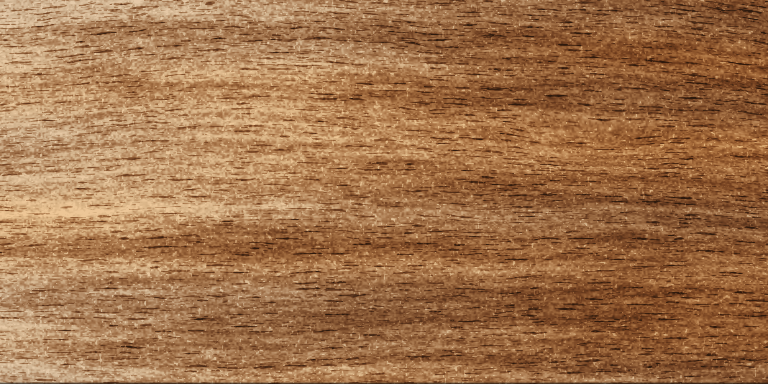
Give the GLSL for this texture, as a Shadertoy shader.

```glsl
// Oiled walnut board: fine horizontal fibres, crisp scattered pores and small glints, lit from the left.

const vec3 WOOD[5] = vec3[5](
    vec3(0.44, 0.25, 0.13), vec3(0.54, 0.34, 0.19), vec3(0.64, 0.44, 0.27),
    vec3(0.73, 0.55, 0.38), vec3(0.83, 0.69, 0.52));

// Tone is measured in steps of the WOOD ramp, 0 (dark) to 4 (pale).
const float BASE_TONE = 3.45;
const float LIGHT_FALLOFF = 1.2;
const float BLOTCH_CONTRAST = 0.7;
const float BAND_CONTRAST = 1.5;
const float LAYER_CONTRAST = 1.1;
const float STREAK_CONTRAST = 1.3;
const float FIBRE_CONTRAST = 1.3;
const float LINE_DEPTH = 0.7;
const float GRIT_CONTRAST = 1.3;
const float DUST_CONTRAST = 1.9;
const float GLINT = 1.7;
const float PORE_DEPTH = 2.6;
const float FINE_PORE_DEPTH = 1.9;
const float PORE_DENSITY = 0.42;
const vec2 PORE_CELL = vec2(0.085, 0.015);
const vec2 FINE_PORE_CELL = vec2(0.036, 0.008);
const vec2 GRIT_FREQ = vec2(83.0, 171.0);
const vec2 DUST_FREQ = vec2(187.0, 243.0);
const vec2 KNOT_CENTRE = vec2(1.55, 0.62);
const vec2 KNOT_SIZE = vec2(0.20, 0.07);

// Integer hash of a lattice cell, 0 to 1.
float hash(vec2 cell) {
    uvec2 u = uvec2(ivec2(cell)) * uvec2(1597u, 3812u) + uvec2(7919u, 104729u);
    uint h = (u.x ^ (u.y << 8)) * 747796405u + u.y;
    h = ((h >> 15) ^ h) * 277803737u;
    h = ((h >> 13) ^ h) * 668265263u;
    return float((h >> 8) & 65535u) / 65535.0;
}

// Smooth value noise, 0 to 1.
float noise(vec2 p) {
    vec2 i = floor(p), f = fract(p);
    f = f * f * (3.0 - 2.0 * f);
    float low = mix(hash(i), hash(i + vec2(1, 0)), f.x);
    float high = mix(hash(i + vec2(0, 1)), hash(i + vec2(1, 1)), f.x);
    return mix(low, high, f.y);
}

// Centred noise, -0.5 to 0.5.
float wave(vec2 p) { return noise(p) - 0.5; }

// Height across the grain: arched near the top and swollen around the knot.
float grainHeight(vec2 p) {
    float arch = 0.045 * (p.x - 0.75) * (p.x - 0.75) * smoothstep(0.1, 0.8, p.y);
    vec2 k = (p - KNOT_CENTRE) / KNOT_SIZE;
    float knot = 0.025 * exp(-dot(k, k));
    float drift = 0.025 * wave(p * vec2(1.7, 2.5)) + 0.006 * wave(p * vec2(7.0, 9.0) + 31.0);
    return p.y + arch + knot + drift;
}

// Thin, broken dark lines where stretched noise crosses its middle value.
float grainLines(vec2 p) {
    float line = 1.0 - smoothstep(0.02, 0.12, abs(wave(p)));
    return line * smoothstep(0.4, 0.75, noise(p * vec2(4.0, 0.7) + 71.0));
}

// Coverage of ragged tapered dashes, at most one in each staggered cell, in loose clusters.
float pores(vec2 p, vec2 cell, float density, float seed, float px) {
    float row = floor(p.y / cell.y);
    p.x += cell.x * 7.0 * hash(vec2(row, seed));
    vec2 id = vec2(floor(p.x / cell.x), row) + seed * 17.0;
    vec2 local = (p / cell - floor(p / cell) - 0.5) * cell;
    float halfLength = cell.x * mix(0.14, 0.48, hash(id + 101.0));
    float thickness = cell.y * mix(0.06, 0.16, hash(id + 211.0));
    local.y -= cell.y * 0.45 * (hash(id + 307.0) - 0.5);
    float along = local.x / halfLength;
    float taper = sqrt(max(1.0 - along * along, 0.0));
    float ragged = 0.4 + 1.2 * noise(p * vec2(120.0, 60.0));
    float edge = abs(local.y) - thickness * taper * ragged;
    float dash = 1.0 - smoothstep(-0.5 * px, 0.6 * px, edge);
    float cluster = 0.4 + 1.2 * hash(floor(id * vec2(0.5, 0.3)) + 401.0);
    return dash * smoothstep(0.0, 0.3, taper) * step(hash(id), density * cluster);
}

// Palette ramp, carried on into deep shadow and glints.
vec3 woodColour(float tone) {
    float t = clamp(tone, 0.0, 3.999);
    int i = int(t);
    vec3 colour = mix(WOOD[i], WOOD[i + 1], fract(t));
    colour *= 1.0 + 0.25 * clamp(tone, -2.4, 0.0);
    return colour + 0.06 * clamp(tone - 4.0, 0.0, 1.5);
}

void mainImage(out vec4 fragColor, in vec2 fragCoord) {
    float px = 1.0 / iResolution.y;
    vec2 p = fragCoord * px;
    vec2 g = vec2(p.x, grainHeight(p));

    // Light falling off to the right, brightest at the upper left
    float tone = BASE_TONE - LIGHT_FALLOFF * p.x;
    tone += 0.9 * (p.y - 0.45) * (1.0 - 0.5 * p.x);
    tone += BLOTCH_CONTRAST * wave(p * vec2(3.1, 3.7) + 23.0);

    // Growth bands, layers, streaks and fibres
    tone += BAND_CONTRAST * wave(g * vec2(0.9, 13.0));
    tone += LAYER_CONTRAST * wave(g * vec2(1.3, 29.0) + 19.0);
    tone += STREAK_CONTRAST * wave(g * vec2(3.0, 58.0) + 57.0);
    tone += FIBRE_CONTRAST * wave(g * vec2(11.0, 120.0) + 83.0);
    tone -= LINE_DEPTH * grainLines(g * vec2(1.4, 34.0) + 211.0);
    tone -= 0.7 * exp(-pow((g.y - 0.35) / 0.022, 2.0));
    tone += 0.6 * exp(-pow((g.y - 0.46) / 0.014, 2.0));

    // Short fibre ends, dust and sparse glints
    vec2 loose = g + 0.006 * vec2(wave(p * 47.0), wave(p * 39.0 + 61.0));
    tone += GRIT_CONTRAST * wave(loose * GRIT_FREQ);
    tone += DUST_CONTRAST * wave(loose * DUST_FREQ + 131.0);
    tone += GLINT * smoothstep(0.78, 0.95, noise(loose * vec2(150.0, 190.0) + 400.0));

    // Open pores, denser towards the top edge
    vec2 q = g + vec2(0.0, 0.005 * wave(p * vec2(28.0, 18.0)));
    float density = PORE_DENSITY + 0.2 * smoothstep(0.65, 1.0, p.y);
    tone -= PORE_DEPTH * pores(q, PORE_CELL, density, 3.0, px);
    tone -= FINE_PORE_DEPTH * pores(q, FINE_PORE_CELL, density, 11.0, px);

    // Warmer and cooler layers
    float warmth = wave(g * vec2(1.1, 9.0) + 140.0) + 0.15 * (p.x - 0.8);
    vec3 colour = woodColour(tone) * (1.0 + warmth * vec3(0.06, -0.02, -0.18));

    // Shadow along the bottom edge
    colour *= mix(0.45, 1.0, smoothstep(0.001, 0.006, p.y));
    fragColor = vec4(clamp(colour, 0.0, 1.0), 1.0);
}
```
